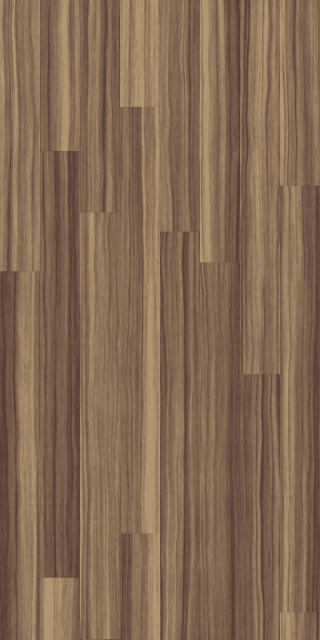
This texture is drawn by a Shadertoy shader. Its source:

```glsl
// Wood strip floor: eight columns of staggered planks with streaked, veined grain.

const float COLUMNS = 8.0;
const float PLANK_LENGTH = 0.6667;   // in canvas heights

const vec3 DARK_WOOD = vec3(0.385, 0.285, 0.245);
const vec3 MID_WOOD = vec3(0.525, 0.42, 0.33);
const vec3 PALE_WOOD = vec3(0.69, 0.59, 0.435);

// Height of one end joint in each column
const float JOINTS[8] = float[8](0.576, 0.764, 0.668, 0.833, 0.638, 0.590, 0.415, 0.710);

// Lightness at left and right edge: plank above the joint (xy), plank below (zw)
const vec4 TONES[8] = vec4[8](
    vec4(0.50, 0.70, 0.12, 0.50), vec4(0.50, 0.75, 0.35, 0.10),
    vec4(0.35, 0.28, 0.75, 0.65), vec4(0.60, 0.65, 0.15, 0.80),
    vec4(0.35, 0.42, 0.45, 0.15), vec4(0.75, 0.25, 0.80, 0.22),
    vec4(0.28, 0.78, 0.35, 0.10), vec4(0.72, 0.45, 0.50, 0.12));

float hash(vec2 p) {
    vec3 q = fract(vec3(p.xyx) * 0.1031);
    q += dot(q, q.yzx + 33.33);
    return fract((q.x + q.y) * q.z);
}

float noise(vec2 p) {
    vec2 i = floor(p), f = fract(p);
    f = f * f * (3.0 - 2.0 * f);
    return mix(mix(hash(i), hash(i + vec2(1, 0)), f.x),
               mix(hash(i + vec2(0, 1)), hash(i + vec2(1, 1)), f.x), f.y);
}

// Dark lines at jittered positions, sharp on one side and fading on the other
float veins(float x, float y, float seed) {
    float dark = 0.0;
    for (int k = -1; k <= 1; k++) {
        float cell = floor(x) + float(k);
        float d = x - cell - hash(vec2(cell, seed));
        float strength = hash(vec2(cell, seed + 7.0));
        strength *= 0.3 + 0.9 * noise(vec2(cell * 3.7 + seed, y * 6.0));
        dark = max(dark, strength * (d > 0.0 ? exp(-d * 4.5) : exp(d * 14.0)));
    }
    return dark;
}

// Lightness of the grain; u runs across the plank, y along the canvas
float grain(float u, float y, float seed) {
    float x = u + 0.13 * (noise(vec2(u * 2.0 + seed, y * 5.0)) - 0.5)
                + 0.05 * (noise(vec2(u * 4.0 + seed, y * 22.0)) - 0.5);
    float bands = smoothstep(0.3, 0.7, noise(vec2(x * 6.5 + seed, y * 0.9))) - 0.5;
    float streaks = noise(vec2(x * 16.0 + seed, y * 3.0)) - 0.5;
    float fibres = noise(vec2(x * 34.0 + seed, y * 24.0)) - 0.5;
    float flecks = noise(vec2(u * 30.0 + seed, y * 200.0)) - 0.5;
    return 0.38 * bands + 0.38 * streaks + 0.26 * fibres + 0.16 * flecks
         - 0.75 * veins(x * 8.0, y, seed);
}

vec3 woodColor(float t) {
    t = clamp(t, -0.15, 1.0);
    return t < 0.5 ? mix(DARK_WOOD, MID_WOOD, t * 2.0)
                   : mix(MID_WOOD, PALE_WOOD, t * 2.0 - 1.0);
}

// Edge tones of a plank; the lowest plank reverses the one above it
vec2 plankTone(vec4 tones, float row) {
    if (row > -0.5) return tones.xy;
    return row > -1.5 ? tones.zw : 0.9 - tones.wz;
}

vec3 floorColor(vec2 p) {
    float column = clamp(floor(p.x * COLUMNS), 0.0, COLUMNS - 1.0);
    float u = p.x * COLUMNS - column;
    int c = int(column);

    // Plank index along the column and its own tone and grain seed
    float along = (p.y - JOINTS[c]) / PLANK_LENGTH;
    float row = floor(along);
    vec2 tone = plankTone(TONES[c], row);
    float seed = 17.0 * column + 151.0 * (row + 3.0);
    float t = 0.6 + 0.75 * (mix(tone.x, tone.y, smoothstep(0.1, 0.9, u)) - 0.46);

    // Faint shading along the plank ends
    float endGap = min(fract(along), 1.0 - fract(along));
    return woodColor(t + grain(u, p.y, seed) - 0.08 * exp(-endGap * 500.0));
}

void mainImage(out vec4 fragColor, in vec2 fragCoord) {
    // Average a 3 x 3 grid of samples for smooth edges
    vec3 sum = vec3(0.0);
    for (int j = -1; j <= 1; j++)
        for (int i = -1; i <= 1; i++)
            sum += floorColor((fragCoord + vec2(i, j) / 3.0) / iResolution.xy);
    fragColor = vec4(sum / 9.0, 1.0);
}
```
